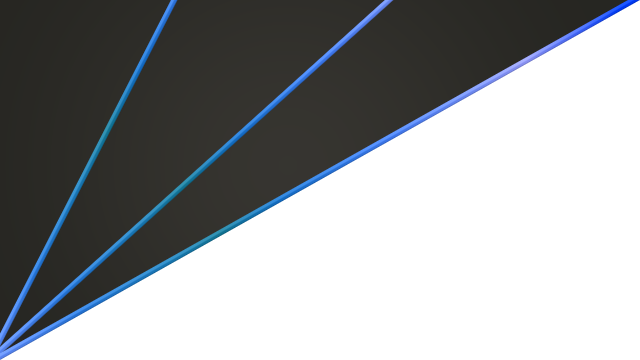
This background is drawn by a WebGL 1 fragment shader. Its source:

```glsl
precision highp float;

uniform vec2 u_resolution;

// Lengths are in canvas heights
const float HALF_WIDTH = 0.0081;
const vec2 STEEP_START = vec2(0.0, 0.0556);
const vec2 STEEP_END = vec2(0.484, 1.0);
const vec2 MIDDLE_START = vec2(0.0, 0.0255);
const vec2 MIDDLE_END = vec2(1.081, 1.0);
const vec2 LOW_START = vec2(0.0, 0.0093);
const vec2 LOW_END = vec2(1.761, 1.0);

const vec2 GLOW_CENTER = vec2(0.80, 0.54);
const float GLOW_RADIUS = 1.0;
const vec3 CHARCOAL = vec3(0.150, 0.148, 0.132);
const vec3 WARM_GREY = vec3(0.212, 0.206, 0.188);
const vec3 WHITE = vec3(1.0);

const vec3 PERIWINKLE = vec3(0.42, 0.58, 1.00);
const vec3 AZURE = vec3(0.20, 0.50, 0.88);
const vec3 CYAN_BLUE = vec3(0.16, 0.52, 0.77);
const vec3 TEAL = vec3(0.13, 0.51, 0.63);
const vec3 DEEP_AZURE = vec3(0.14, 0.48, 0.82);
const vec3 CORNFLOWER = vec3(0.30, 0.52, 0.97);
const vec3 LILAC = vec3(0.60, 0.63, 1.00);
const vec3 ROYAL_BLUE = vec3(0.05, 0.28, 1.00);
const float BEVEL = 0.065;

// Linear blend position between two radii
float ramp(float a, float b, float x) {
    return clamp((x - a) / (b - a), 0.0, 1.0);
}

// Colour sequence shared by all ribbons, by distance from the corner
vec3 ribbonColor(float r) {
    vec3 c = mix(PERIWINKLE, AZURE, ramp(0.0, 0.25, r));
    c = mix(c, CYAN_BLUE, ramp(0.25, 0.50, r));
    c = mix(c, TEAL, ramp(0.50, 0.71, r));
    c = mix(c, DEEP_AZURE, ramp(0.71, 0.90, r));
    c = mix(c, CORNFLOWER, ramp(0.90, 1.25, r));
    c = mix(c, LILAC, ramp(1.25, 1.68, r));
    return mix(c, ROYAL_BLUE, ramp(1.68, 1.98, r));
}

// Signed distance to a line, positive on its upper left side
float lineDistance(vec2 p, vec2 a, vec2 b) {
    vec2 dir = normalize(b - a);
    return dot(p - a, vec2(-dir.y, dir.x));
}

// Ribbon with a lit upper face and a shaded lower face
vec3 addRibbon(vec3 base, float d, vec3 tint, float pixel) {
    float face = smoothstep(-pixel, pixel, d);
    vec3 shade = tint + mix(-BEVEL, BEVEL, face);
    float rim = smoothstep(-0.5, -1.0, d / HALF_WIDTH);
    shade *= 1.0 - 0.18 * rim;
    float cover = clamp((HALF_WIDTH - abs(d)) / pixel + 0.5, 0.0, 1.0);
    return mix(base, shade, cover);
}

void main() {
    float pixel = 1.0 / u_resolution.y;
    vec2 p = gl_FragCoord.xy * pixel;

    // Softly lit dark panel
    float glow = 1.0 - smoothstep(0.0, GLOW_RADIUS, distance(p, GLOW_CENTER));
    vec3 color = mix(CHARCOAL, WARM_GREY, glow);

    // White area below the lowest ribbon
    float lowLine = lineDistance(p, LOW_START, LOW_END);
    color = mix(WHITE, color, clamp(lowLine / pixel + 0.5, 0.0, 1.0));

    // Three ribbons fanning out of the corner
    vec3 tint = ribbonColor(length(p));
    color = addRibbon(color, lineDistance(p, STEEP_START, STEEP_END), tint, pixel);
    color = addRibbon(color, lineDistance(p, MIDDLE_START, MIDDLE_END), tint, pixel);
    color = addRibbon(color, lowLine, tint, pixel);

    gl_FragColor = vec4(color, 1.0);
}
```
